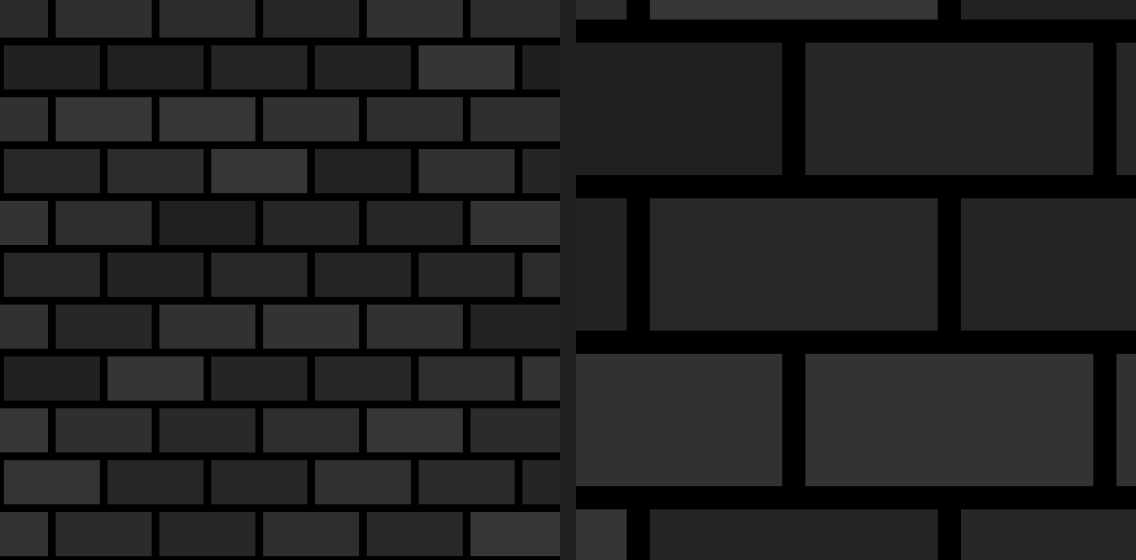
Left: the whole. Right: its middle third, enlarged.
This pattern is drawn by a Shadertoy shader. Its source:

```glsl
// Dark charcoal brick wall in running bond with black joints and per-brick tone.

const float BRICKS_ACROSS = 5.4;   // brick pitches per canvas height
const float BRICK_HEIGHT = 0.5;    // row pitch, in brick pitches
const float JOINT_WIDTH = 0.0745;  // gap between bricks, in brick pitches
const float DARKEST = 0.115;
const float LIGHTEST = 0.215;
const vec3 JOINT_COLOR = vec3(0.0);

float hash21(vec2 p) {
    vec3 q = fract(p.xyx * vec3(0.1031, 0.1030, 0.0973));
    q += dot(q, q.yzx + 33.33);
    return fract((q.x + q.y) * q.z);
}

// Signed distance to an axis-aligned box centred on the origin.
float boxDistance(vec2 p, vec2 halfSize) {
    vec2 d = abs(p) - halfSize;
    return length(max(d, 0.0)) + min(max(d.x, d.y), 0.0);
}

// Integer brick index; even rows are shifted by half a brick.
vec2 brickIndex(vec2 p, float rowHeight) {
    float row = floor(p.y / rowHeight);
    float shift = 0.5 * (1.0 - mod(row, 2.0));
    return vec2(floor(p.x + shift), row);
}

vec2 brickCenter(vec2 index, float rowHeight) {
    float shift = 0.5 * (1.0 - mod(index.y, 2.0));
    return vec2(index.x + 0.5 - shift, (index.y + 0.5) * rowHeight);
}

// Random grey, weighted towards the lighter end.
vec3 brickColor(vec2 index, float darkest, float lightest) {
    float tone = pow(hash21(index + 17.0), 0.7);
    return vec3(mix(darkest, lightest, tone));
}

void mainImage(out vec4 fragColor, in vec2 fragCoord) {
    vec2 p = fragCoord / iResolution.y * BRICKS_ACROSS;
    float pixel = BRICKS_ACROSS / iResolution.y;

    // Brick shape
    vec2 index = brickIndex(p, BRICK_HEIGHT);
    vec2 halfSize = 0.5 * (vec2(1.0, BRICK_HEIGHT) - JOINT_WIDTH);
    float d = boxDistance(p - brickCenter(index, BRICK_HEIGHT), halfSize);
    float coverage = clamp(0.5 - d / pixel, 0.0, 1.0);

    // Brick over joint
    vec3 color = mix(JOINT_COLOR, brickColor(index, DARKEST, LIGHTEST), coverage);
    fragColor = vec4(color, 1.0);
}
```
